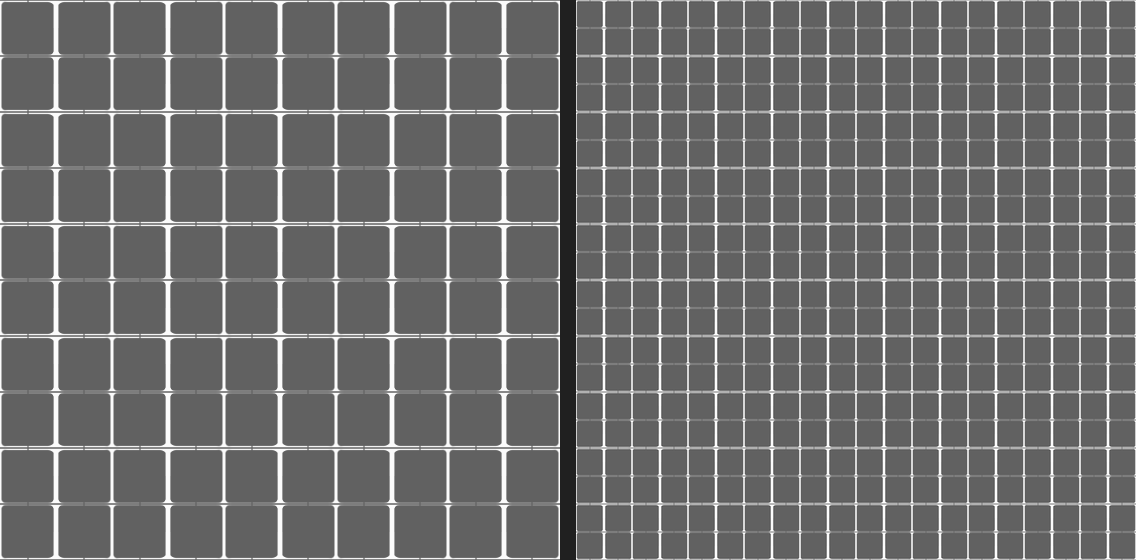
Left, the tile; right, the same tile 2 across and 2 down.
A Shadertoy shader for this pattern:

```glsl
// Grey rounded tiles, ten by ten, with pale joints that alternate in weight and are split by a dark seam.

// Signed depth into the joint: positive in the joint, negative on a tile with rounded corners.
float jointDepth(vec2 fromLine, vec2 halfWidth, vec2 corner) {
    vec2 q = max((halfWidth + corner - fromLine) / corner, 0.0);
    return (length(q) - 1.0) * corner.y;
}

// Smooth step over one pixel, centred on the edge.
float cut(float edge, float pixel, float x) {
    return smoothstep(edge - 0.5 * pixel, edge + 0.5 * pixel, x);
}

void mainImage(out vec4 fragColor, in vec2 fragCoord) {
    vec2 cell = fragCoord / iResolution.xy * 10.0;
    float pixel = 10.0 / iResolution.y;

    // Nearest grid lines, and the distance to them in cells
    vec2 line = floor(cell + 0.5);
    vec2 fromLine = abs(cell - line);

    // Every other column joint is wide, every other row joint is bright
    float wide = mod(line.x, 2.0);
    float bright = 1.0 - mod(line.y, 2.0);

    vec2 halfWidth = vec2(mix(0.036, 0.043, wide), mix(0.032, 0.041, bright));
    vec2 corner = vec2(0.06 + 0.05 * wide * bright, 0.06);
    float depth = jointDepth(fromLine, halfWidth, corner);

    // Edge softness: row joints fade more than column joints
    float nearColumn = 1.0 - smoothstep(0.04, 0.16, fromLine.x);
    float softness = mix(mix(0.04, 0.018, bright), mix(0.027, 0.008, wide), nearColumn);
    float light = smoothstep(-0.5 * pixel, max(softness, 0.5 * pixel), depth);

    // Dark seam along each row joint, and a notch halfway between columns
    light *= cut(0.012, pixel, fromLine.y);
    light *= cut(0.010, pixel, 0.5 - fromLine.x);

    fragColor = vec4(vec3(mix(0.38, 0.985, light)), 1.0);
}
```
